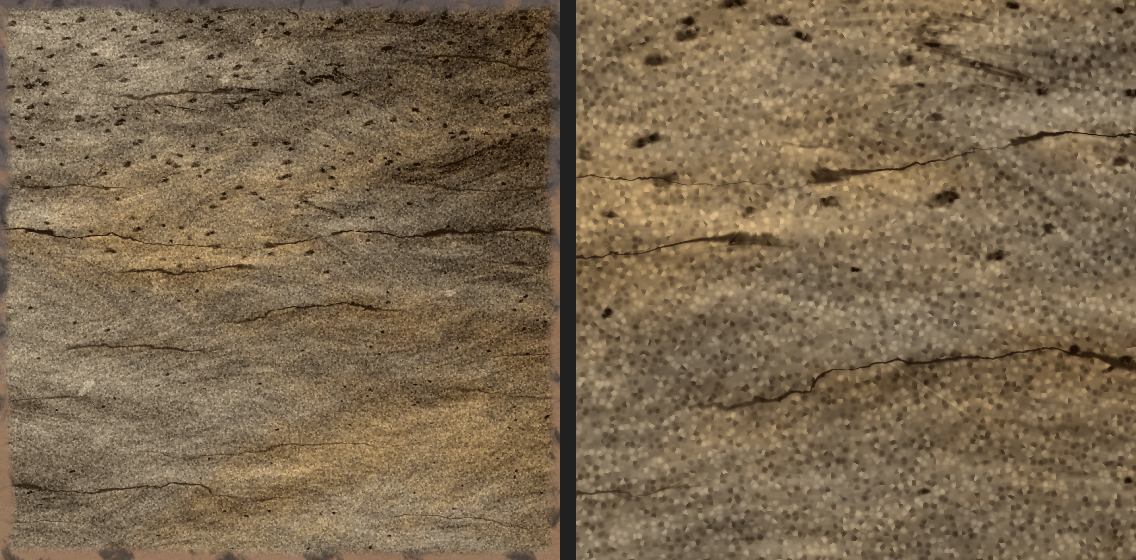
Left, the full canvas; right, a detail of the centre.
A WebGL 2 fragment shader for this texture:

```glsl
#version 300 es
precision highp float;
// Weathered sandstone slab: layered sines give the bedding relief and stains,
// cellular noise gives grain, pits and chips, and loops lay long ragged
// cracks and fine scratches. A soft worn border closes the edge.

#define BASE_TONE 0.68
#define RELIEF_GAIN 0.85
#define LEDGE_GAIN 0.32
#define GRAIN_SCALE 270.0
#define GRAIN_GAIN 0.62
#define PIT_SCALE 52.0
#define CRACK_COUNT 13
#define MAIN_CRACK 7
#define SCRATCH_COUNT 14
#define BORDER_WIDTH 0.026

uniform vec2 u_resolution;
out vec4 fragColor;

vec2 hash2(vec2 p) {
    vec3 q = fract(p.xyx * vec3(0.1031, 0.1030, 0.0973));
    q += dot(q, q.yzx + 33.33);
    return fract((q.xx + q.yz) * q.zy);
}

// Layered, warped sines, roughly -1 to 1
float waves(vec2 p) {
    float sum = 0.0, amp = 0.5;
    for (int i = 0; i < 6; i++) {
        p += 0.5 * sin(p.yx * 1.1 + float(i) * 1.7 + 0.4);
        sum += amp * sin(p.x + sin(p.y * 0.7)) * cos(p.y);
        p = mat2(1.6, 1.2, -1.2, 1.6) * p + 2.3;
        amp *= 0.55;
    }
    return sum;
}

// Cellular noise: offset to the nearest point, its distance and its random id
vec4 cells(vec2 p) {
    vec2 base = floor(p);
    vec4 nearest = vec4(0.0, 0.0, 9.0, 0.0);
    for (int j = -1; j <= 1; j++)
    for (int i = -1; i <= 1; i++) {
        vec2 cell = base + vec2(i, j);
        vec2 offset = p - cell - hash2(cell);
        float dist = length(offset);
        if (dist < nearest.z) nearest = vec4(offset, dist, hash2(cell + 71.0).x);
    }
    return nearest;
}

// x: dark gap, y: pale lower lip, z: soft shade around the crack
vec3 cracks(vec2 p, float ragged, float jag, float aa) {
    vec3 sum = vec3(0.0);
    for (int i = 0; i < CRACK_COUNT; i++) {
        float n = float(i);
        vec2 rnd = hash2(vec2(n, 7.0));
        float main = i == MAIN_CRACK ? 1.0 : 0.0;
        float line = 0.06 + 0.075 * n + 0.03 * (rnd.y - 0.5)
            + 0.012 * sin(7.0 * p.x + 9.0 * rnd.x) + 0.006 * sin(19.0 * p.x + 20.0 * rnd.y)
            + 0.014 * ragged + 0.007 * jag;
        float d = p.y - line;
        float presence = smoothstep(0.0, 0.9, 1.4 * main + 0.5 * jag
            + sin(p.x * mix(4.0, 9.0, rnd.y) + 6.28 * rnd.x + 2.0 * n));
        presence *= mix(mix(0.35, 0.9, rnd.x), 1.0, main);
        float swell = 0.5 + 0.5 * sin(27.0 * p.x + 5.0 * n + 3.0 * sin(11.0 * p.x));
        float width = presence * (0.0004 + 0.005 * swell * swell * clamp(0.6 + 1.3 * jag, 0.1, 1.2));
        float lip = (d + width + 0.004) / 0.0025;
        sum.x = max(sum.x, presence * (1.0 - smoothstep(width * 0.3, width + aa, abs(d))));
        sum.y += presence * exp(-lip * lip) * smoothstep(-0.2, 0.3, jag);
        sum.z += presence * (1.0 - smoothstep(0.0, 0.028, abs(d + 0.008)));
    }
    return min(sum, 1.0);
}

// Thin pale scratches at scattered places and angles
float scratches(vec2 p, float aa) {
    float sum = 0.0;
    for (int i = 0; i < SCRATCH_COUNT; i++) {
        vec2 start = hash2(vec2(i, 31.0));
        vec2 rnd = hash2(vec2(i, 57.0));
        float angle = 6.28 * rnd.x;
        vec2 dir = vec2(cos(angle), sin(angle)) * mix(0.03, 0.11, rnd.y);
        vec2 q = p - start;
        float along = clamp(dot(q, dir) / dot(dir, dir), 0.0, 1.0);
        float fade = 1.0 - abs(2.0 * along - 1.0);
        sum += fade * (1.0 - smoothstep(0.0, 0.0008 + aa, length(q - dir * along)));
    }
    return min(sum, 1.0);
}

void main() {
    vec2 p = gl_FragCoord.xy / u_resolution;
    float aa = 1.0 / min(u_resolution.x, u_resolution.y);

    // Bedding relief lit from above, in fine ripples and broad ledges
    vec2 bed = vec2(9.0, 21.0), ledge = vec2(5.0, 12.0);
    float height = waves(p * bed);
    float slope = height - waves((p + vec2(-0.001, 0.004)) * bed);
    float broad = waves(p * ledge + 5.0);
    float fall = broad - waves((p + vec2(-0.004, 0.018)) * ledge + 5.0);
    float jag = waves(p * vec2(42.0, 55.0) + 3.0);
    float rough = smoothstep(0.4, 0.9, p.y + 0.35 * broad);
    float tone = BASE_TONE + RELIEF_GAIN * clamp(slope, -0.22, 0.22) + LEDGE_GAIN * clamp(fall, -0.5, 0.4);
    tone += 0.2 * broad + 0.1 * jag * (0.6 + rough);
    tone -= 0.24 * smoothstep(0.9, 1.7, p.x + p.y) + 0.05 * smoothstep(0.5, 0.9, p.x);

    // Ragged crevices in the upper beds
    float crevice = 1.0 - smoothstep(0.01, 0.09, abs(height + 0.15 * jag + 0.15));
    tone -= 0.5 * crevice * rough * smoothstep(0.0, 0.3, 0.5 * jag - fall);

    // Grain, pits with a lit lower rim, and pale chips
    vec4 grain = cells(p * GRAIN_SCALE);
    tone += GRAIN_GAIN * (grain.w - 0.5) * (1.0 - smoothstep(0.1, 0.85, grain.z));
    vec4 pit = cells(p * PIT_SCALE * vec2(0.8, 1.15) + 0.3 * height + 0.4 * jag);
    float size = 0.36 * smoothstep(0.84, 1.15, pit.w + 0.2 * rough);
    float hollow = (1.0 - smoothstep(size * 0.4, size + 0.06, pit.z)) * smoothstep(0.02, 0.12, size);
    tone += hollow * mix(-0.58, 0.15, smoothstep(0.0, 0.2, -pit.y - 0.06));
    vec4 chip = cells(p * 19.0 + 0.5 * height + 0.4 * jag);
    tone += 0.28 * step(0.965, chip.w) * (1.0 - smoothstep(0.08, 0.24, chip.z));

    // Cracks and scratches
    vec3 crack = cracks(p, height, jag, aa);
    tone += 0.2 * crack.y - 0.13 * crack.z + 0.2 * scratches(p, aa);
    tone = mix(tone, -0.08, 0.92 * crack.x);

    // Colour ramp with grey and ochre stains
    vec3 color = mix(vec3(0.16, 0.11, 0.06), vec3(0.70, 0.63, 0.52), clamp(tone, -0.1, 1.25));
    float ochre = smoothstep(-0.3, 0.9, waves(p * vec2(3.0, 8.0) + 1.5) + 0.25 * jag
        + 0.7 * (p.x - 0.45) + 0.25 * crack.z);
    color *= mix(vec3(0.99, 1.0, 1.02), vec3(1.05, 0.97, 0.82), ochre);

    // Worn border, from pinkish tan to dull violet
    vec2 inset = min(p, 1.0 - p);
    float edge = min(inset.x, inset.y) + 0.012 * broad;
    float streak = waves(p * vec2(35.0, 30.0));
    vec3 rim = mix(vec3(0.60, 0.47, 0.37), vec3(0.38, 0.34, 0.33), smoothstep(-0.3, 0.4, streak + p.y - 0.5));
    rim *= 1.0 - 0.4 * smoothstep(0.15, 0.5, streak);
    color = mix(color, rim, 0.85 * (1.0 - smoothstep(0.2 * BORDER_WIDTH, BORDER_WIDTH, edge)));

    fragColor = vec4(clamp(color, 0.0, 1.0), 1.0);
}
```
